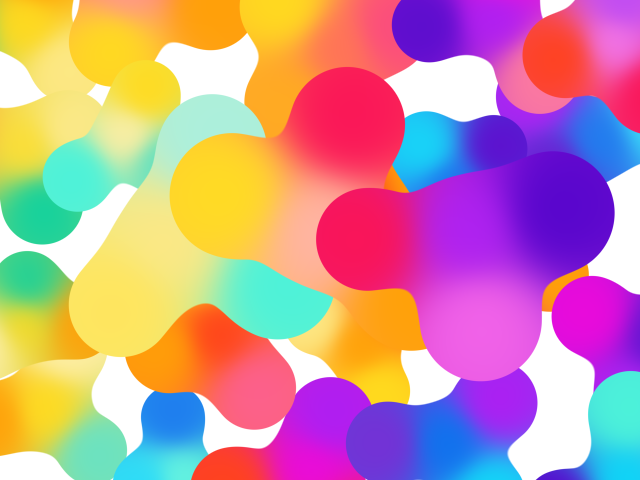
Give the GLSL for this background, as a Shadertoy shader.

```glsl
// Overlapping fluid blobs with vivid multicolour gradients on white.

// Neighbouring entries blend cleanly; the list wraps around.
const vec3 spectrum[12] = vec3[12](
    vec3(0.99, 0.91, 0.52), vec3(1.00, 0.86, 0.12), vec3(1.00, 0.63, 0.03),
    vec3(1.00, 0.25, 0.10), vec3(0.98, 0.08, 0.34), vec3(0.92, 0.04, 0.86),
    vec3(0.68, 0.12, 0.95), vec3(0.34, 0.02, 0.80), vec3(0.05, 0.45, 0.93),
    vec3(0.05, 0.84, 0.97), vec3(0.30, 0.95, 0.85), vec3(0.06, 0.82, 0.62));

float hash(float id, float channel) {
    vec3 p = fract(vec3(id, channel, id) * 0.1031 + 0.37);
    p += dot(p, p.yzx + 33.33);
    return fract((p.x + p.y) * p.z);
}

float smoothMin(float a, float b, float k) {
    float h = max(k - abs(a - b), 0.0) / k;
    return min(a, b) - h * h * k * 0.25;
}

float segment(vec2 p, vec2 end) {
    return length(p - end * clamp(dot(p, end) / dot(end, end), 0.0, 1.0));
}

// Spectrum colour, now and then lifted towards white
vec3 anchorColor(float id, int index, float channel) {
    return mix(spectrum[index % 12], vec3(1.0), 0.7 * pow(hash(id, channel), 6.0));
}

float anchorWeight(vec2 offset) {
    return pow(dot(offset, offset) + 0.55, -2.0);
}

// Three round lobes joined by soft necks: rgb = gradient, w = distance
vec4 blob(vec2 p, float id, int firstColor, float minReach) {
    float dist = length(p) - 0.65;
    float turn = 6.2832 * hash(id, 3.0);

    // Colours fade between the centre and the lobe ends
    vec4 blend = vec4(anchorColor(id, firstColor + 2, 4.0), 1.0) * anchorWeight(p);

    for (int j = 0; j < 3; j++) {
        float lobe = float(j);
        float angle = turn + 2.094 * lobe + 1.1 * (hash(id, 5.0 + lobe) - 0.5);
        float reach = mix(minReach, 2.2, hash(id, 9.0 + lobe));
        vec2 end = reach * vec2(cos(angle), sin(angle));
        float radius = mix(0.85, 1.2, hash(id, 13.0 + lobe));

        float arm = smoothMin(segment(p, end) - 0.65, length(p - end) - radius, 0.9);
        dist = smoothMin(dist, arm, 0.9);

        int index = firstColor + (j == 2 ? 3 : j);
        blend += vec4(anchorColor(id, index, 17.0 + lobe), 1.0) * anchorWeight(p - end);
    }
    return vec4(blend.rgb / blend.a, dist);
}

void mainImage(out vec4 fragColor, in vec2 fragCoord) {
    vec2 uv = fragCoord / iResolution.y;
    float aspect = iResolution.x / iResolution.y;
    float pixel = 1.0 / iResolution.y;
    vec3 color = vec3(1.0);

    // 20 small blobs in shuffled grid order, then 3 large ones across the middle
    for (int i = 0; i < 23; i++) {
        float id = float(i) + 1.0;
        bool large = i >= 20;
        int cell = (i * 7) % 20;
        vec2 jitter = vec2(hash(id, 1.0), hash(id, 2.0)) - 0.5;

        vec2 spot = (vec2(cell % 5, cell / 5) + 0.5 + 0.6 * jitter) / vec2(5.0, 4.0);
        spot = spot * 1.16 - 0.08;
        if (large) spot = vec2(0.27 + 0.23 * float(i - 20), 0.5 + 0.1 * jitter.y);

        // Hue drifts from left to right, with more variety in the small blobs
        float drift = 6.0 * (hash(id, 21.0) - 0.5);
        int firstColor = large ? 10 + 3 * (i - 20) : int(9.0 + 9.5 * spot.x + drift);

        float size = large ? 0.108 : mix(0.062, 0.084, hash(id, 22.0));
        vec2 center = spot * vec2(aspect, 1.0);
        vec4 shape = blob((uv - center) / size, id, firstColor, large ? 1.5 : 0.9);

        float cover = 1.0 - smoothstep(-0.7 * pixel, 0.7 * pixel, shape.w * size);
        color = mix(color, shape.rgb, cover);
    }
    fragColor = vec4(color, 1.0);
}
```
